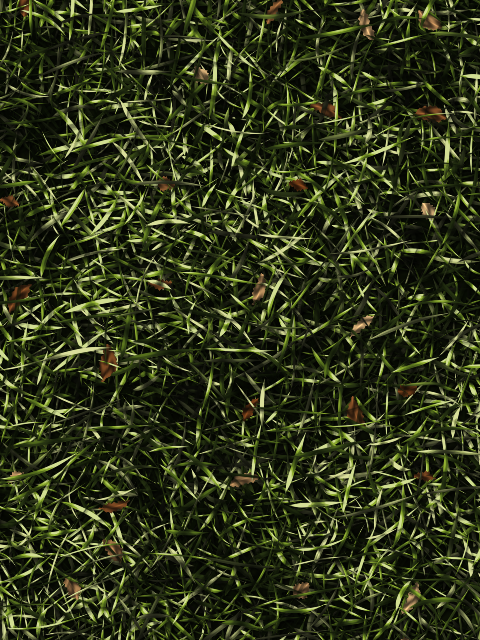
A WebGL 1 fragment shader for this texture:

```glsl
precision highp float;
uniform vec2 u_resolution;

vec4 hash4(vec2 p) {
  vec4 k = vec4(dot(p, vec2(127.1, 311.7)), dot(p, vec2(269.5, 183.3)),
                dot(p, vec2(419.2, 371.9)), dot(p, vec2(83.7, 237.1)));
  return fract(sin(k) * 43758.55);
}

// Shade to sunlit green, from 0 to 1
vec3 grassColor(float light, float dryness) {
  vec3 c = mix(vec3(0.03, 0.05, 0.012), vec3(0.15, 0.20, 0.07), smoothstep(0.0, 0.3, light));
  c = mix(c, vec3(0.33, 0.43, 0.11), smoothstep(0.3, 0.55, light));
  c = mix(c, vec3(0.57, 0.69, 0.19), smoothstep(0.55, 0.78, light));
  c = mix(c, vec3(0.82, 0.87, 0.57), smoothstep(0.8, 1.05, light));
  vec3 straw = vec3(0.69, 0.70, 0.49) * dot(c, vec3(0.5, 0.9, 0.1));
  return mix(c, straw, dryness);
}

// Blade lying roughly along x in its long, thin cell
vec3 addBlade(vec3 color, vec2 p, vec2 cell, vec2 size, float layer, float sun, float px) {
  vec4 a = hash4(cell + layer * 17.3);
  vec2 q = p - (cell + 0.5 + (a.xy - 0.5) * 0.56) * size;
  float halfLength = size.x * mix(0.25, 0.7, a.z);
  float along = q.x / halfLength;
  if (abs(along) > 1.0) return color;
  vec4 b = fract(a.wxyz * 13.7 + a.zwxy * 7.9);
  float across = q.y - (b.x - 0.5) * 0.32 * q.x - (b.y - 0.5) * 0.02 * (along * along - 0.3);
  if (abs(across) > 0.012) return color;

  // Tapered outline and cast shadow
  float width = mix(0.0014, 0.0052, b.z * (0.4 + 0.6 * b.z));
  width *= (1.0 - smoothstep(0.2, 1.05, along)) * smoothstep(-1.1, -0.5, along);
  float ends = smoothstep(0.0, 0.15, 1.0 - abs(along));
  float cover = (1.0 - smoothstep(width - px, width + px, abs(across))) * ends;
  float shadow = (1.0 - smoothstep(width, width + 0.005, abs(across + 0.002))) * ends;

  // Sun flecks along the blade and a shaded side
  float fleck = 0.66 + 0.34 * sin(along * mix(2.0, 8.0, a.x) + a.y * 40.0);
  float side = mix(0.7, 1.0, smoothstep(-0.4, 0.4, across / (width + 0.0005)));
  float light = 1.95 * pow(a.w, 1.8) * fleck * side * sun;
  float dryness = 0.85 * smoothstep(0.6, 0.85, b.w);

  // Unlit blades recede in the upper layers
  cover *= mix(1.0, smoothstep(0.0, 0.15, light), 0.75 * smoothstep(6.0, 12.0, layer));
  return mix(color * (1.0 - 0.24 * shadow), grassColor(light, dryness), cover);
}

// Fallen leaf with ragged edges and a pale vein
vec3 addLeaf(vec3 color, vec2 p, vec2 cell, float px) {
  vec4 a = hash4(cell + 203.1);
  vec2 q = p - (cell + 0.5 + (a.xy - 0.5) * 0.9) * 0.2;
  vec4 b = fract(a.wxyz * 13.7 + a.zwxy * 7.9);
  if (b.x > 0.7 || dot(q, q) > 0.002) return color;
  float angle = a.z * 6.283;
  q = mat2(cos(angle), -sin(angle), sin(angle), cos(angle)) * q;
  q.y += 5.0 * q.x * q.x;
  float along = q.x / mix(0.02, 0.04, b.y);
  float width = mix(0.009, 0.018, a.w) * (1.0 - along * along);
  width += 0.003 * sin(along * 7.0 + a.x * 20.0) * sin(along * 13.0 + 1.0);
  float cover = 1.0 - smoothstep(-px, px, abs(q.y) - width);
  float light = 0.75 + 0.35 * sin(q.x * 160.0 + 2.0 * sin(q.y * 220.0) + a.y * 9.0);
  vec3 leaf = mix(vec3(0.40, 0.21, 0.08), vec3(0.82, 0.68, 0.47), b.z * b.z) * light;
  leaf *= mix(1.25, 1.0, smoothstep(0.0, 0.0025, abs(q.y)));
  return mix(color, leaf, cover * step(abs(along), 1.0));
}

void main() {
  vec2 p = gl_FragCoord.xy / u_resolution.x;
  float px = 0.55 / u_resolution.x;

  // Broad patches and smaller clumps of sun and shade
  float sun = 1.0 + 0.17 * sin(p.x * 7.0 + 2.0 * sin(p.y * 5.0))
                  + 0.14 * sin(p.y * 9.0 - p.x * 4.0 + 1.3)
                  + 0.22 * sin(p.x * 29.0 + 2.5 * sin(p.y * 17.0)) * sin(p.y * 25.0 + 2.0 * sin(p.x * 19.0));

  // Dark soil
  vec3 color = vec3(0.04, 0.055, 0.016) * (0.8 + 0.3 * sin(p.x * 90.0 + 3.0 * sin(p.y * 70.0)));

  // Layers of blades, each with its own direction
  for (int i = 0; i < 16; i++) {
    float layer = float(i);
    float angle = 0.75 + (fract(layer * 0.618) - 0.5) * 3.0;
    vec2 dir = vec2(cos(angle), sin(angle));
    vec2 q = vec2(dot(p, dir), dot(p, vec2(-dir.y, dir.x))) + layer * 0.37;
    q += 0.022 * sin(q.yx * 10.0 + layer);
    vec2 size = vec2(0.11, 0.036) * mix(0.85, 1.3, fract(layer * 0.382 + 0.2));
    vec2 home = floor(q / size - 0.5);
    float layerSun = sun * mix(0.5, 1.08, smoothstep(0.0, 11.0, layer));
    for (int n = 0; n < 4; n++) {
      vec2 corner = vec2(mod(float(n), 2.0), floor(float(n) * 0.5));
      color = addBlade(color, q, home + corner, size, layer, layerSun, px);
    }
    // Leaves rest below the topmost blades
    if (i == 12) {
      vec2 leafHome = floor(p / 0.2 - 0.5);
      for (int n = 0; n < 4; n++) {
        vec2 corner = vec2(mod(float(n), 2.0), floor(float(n) * 0.5));
        color = addLeaf(color, p, leafHome + corner, px);
      }
    }
  }
  gl_FragColor = vec4(color, 1.0);
}
```
